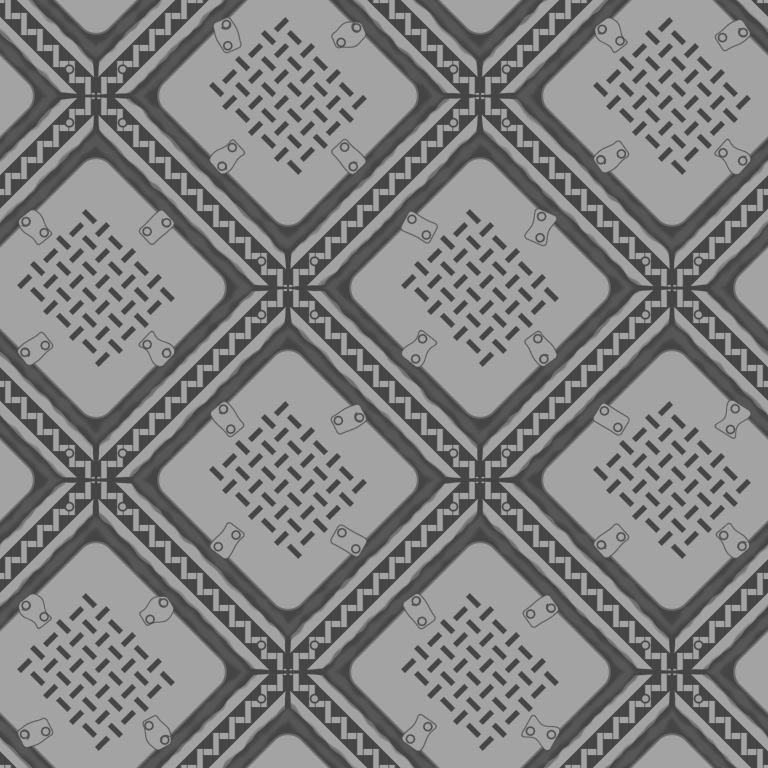
A three.js fragment shader for this pattern:

```glsl
// Grey diamond plates with woven slots and riveted tags, framed by zigzag braids.
// A square lattice turned by 45 degrees gives plates (cells), bands (cell edges)
// and crossings (cell corners); layered sines of whole frequency wear the ledges.
varying vec2 vUv;

float fill(float d) { return 1.0 - smoothstep(-0.003, 0.003, d); }

float stroke(float d, float halfWidth) { return fill(abs(d) - halfWidth); }

float box(vec2 p, vec2 size, float radius) {
  vec2 e = abs(p) - size + radius;
  return length(max(e, 0.0)) + min(max(e.x, e.y), 0.0) - radius;
}

float hash(vec2 p) { return fract(sin(dot(p, vec2(127.1, 311.7))) * 4375.85); }

// Sum of waves in whole cycles across the canvas, so it wraps
float wear(vec2 uv) {
  vec2 w = uv * 6.2831853;
  return 0.45 * sin(dot(w, vec2(19.0, 4.0)) + 2.0 * sin(w.y * 5.0))
       + 0.35 * sin(dot(w, vec2(-9.0, 31.0)) + 2.0 * sin(w.x * 7.0))
       + 0.20 * sin(dot(w, vec2(53.0, 17.0)));
}

// Woven slots: 6 by 7 dashes turned alternately
float slots(vec2 a, float parity) {
  vec2 g = a / 0.0675 + vec2(2.5, 3.0);
  vec2 i = clamp(floor(g + 0.5), vec2(0.0), vec2(5.0, 6.0));
  vec2 e = (g - i) * 0.0675;
  if (mod(i.x + i.y + parity, 2.0) > 0.5) e = e.yx;
  return fill(box(e, vec2(0.0295, 0.0100), 0.001));
}

// Tag with two rivets at the middle of each plate side, turned and pinched at random
float addTag(float shade, vec2 a, vec2 seed) {
  vec2 side = abs(a.x) > abs(a.y) ? vec2(sign(a.x), 0.0) : vec2(0.0, sign(a.y));
  vec2 e = vec2(dot(a, side) - 0.317, dot(a, vec2(-side.y, side.x)));
  float r = hash(seed + side * 0.37);
  float r2 = hash(seed + side * 0.37 + 5.3);
  float angle = (r - 0.5) * 0.8;
  e = mat2(cos(angle), sin(angle), -sin(angle), cos(angle)) * e;
  float pinch = r2 * 0.010 * cos(e.x * 55.0 + r * 3.0);
  float tag = box(e, vec2(0.060, 0.038 - pinch), 0.014);
  vec2 rivet = vec2(0.037, r2 > 0.5 ? 0.013 : -0.013);
  float ring = min(length(e - rivet), length(e + rivet)) - 0.0145;
  shade = mix(shade, 0.64, fill(tag));
  shade = mix(shade, 0.29, 0.8 * stroke(tag, 0.0022));
  shade = mix(shade, 0.27, 0.9 * stroke(ring, 0.0030));
  // Smudge beside one rivet
  float smudge = abs(length(e - rivet - 0.003) - 0.017) - 0.004 * r;
  return mix(shade, 0.33, fill(smudge) * step(e.x, rivet.x) * step(0.0, e.x) * step(0.4, r));
}

// Folded ribbon, 12 folds along each band; s is across and along the band
float addBraid(float shade, vec2 s) {
  float t = (fract(s.y * 12.0) - 0.5) / 12.0;
  float zigzag = sign(t) * (1.0 / 48.0 - abs(abs(t) - 1.0 / 48.0));
  float ribbon = fill(abs(s.x - zigzag) - 0.0165);
  float seam = stroke(abs(s.x - t) - 0.0165, 0.0025);
  shade = mix(shade, mix(0.64, 0.27, 0.85 * seam), ribbon);
  // Stud on the band near each crossing
  float stud = length(vec2(s.x, abs(s.y) - 0.139)) - 0.015;
  shade = mix(shade, 0.62, fill(stud));
  return mix(shade, 0.27, stroke(stud, 0.003));
}

void main() {
  // Turned lattice: two by two repeats, two plates in each
  vec2 p = vUv * 2.0;
  vec2 q = vec2(p.x + p.y - 0.5, p.y - p.x);
  vec2 id = floor(q + 0.5);
  vec2 a = q - id;
  vec2 b = fract(q) - 0.5;
  vec2 s = abs(b.x) < abs(b.y) ? b : b.yx;
  float d = abs(s.x);
  vec2 seed = mod(vec2(id.x - id.y + 0.5, id.x + id.y + 0.5) * 0.5, 2.0);
  float worn = wear(vUv);
  float chips = wear(vUv.yx + 0.31);

  // Groove with a soft sheen
  float shade = mix(0.27, 0.34, 1.0 - smoothstep(0.004, 0.024, abs(d - 0.112) + 0.008 * worn));

  // Ledges: chipped fringe in two tones, then the flat top
  float inner = 0.044 - d;
  shade = mix(shade, 0.44, fill(max(inner, d - 0.083 - 0.006 * chips)));
  shade = mix(shade, 0.53, fill(max(inner, d - 0.079 - 0.005 * worn)));
  shade = mix(shade, 0.64, fill(max(inner, d - 0.075 - 0.007 * worn - 0.003 * chips)));
  shade = mix(shade, 0.27, fill(d - 0.042));
  shade = addBraid(shade, s);

  // Mitre cracks through the crossings, widening outwards
  float mitre = abs(abs(b.x) - abs(b.y)) * 0.707;
  shade = mix(shade, 0.27, fill(mitre - 0.005 - 0.08 * d - 0.002 * worn) * fill(d - 0.09));

  // Plate with a shaded rim, slots and tags
  float plate = box(a, vec2(0.355), 0.066);
  shade = mix(shade, 0.42, fill(plate - 0.007));
  shade = mix(shade, 0.64, fill(plate));
  shade = mix(shade, 0.27, slots(a, id.x + id.y));
  shade = addTag(shade, a, seed);

  gl_FragColor = vec4(vec3(shade), 1.0);
}
```
